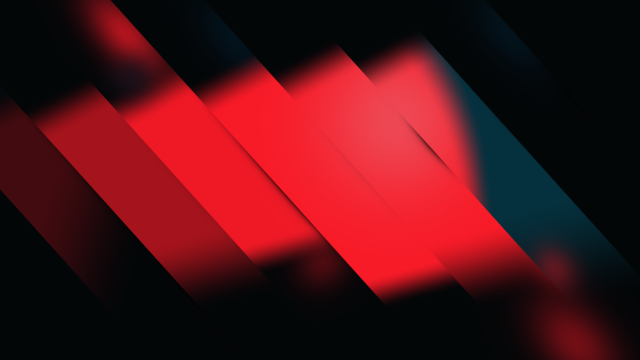
Write a WebGL 1 fragment shader that draws this background.

```glsl
precision highp float;
// Slanted glowing red strips with a teal flank on a near-black ground.

uniform vec2 u_resolution;

#define STRIPS_PER_HEIGHT 5.174
#define FIRST_EDGE 1.82
#define ALONG vec2(0.669, 0.743)
#define NIGHT vec3(0.012, 0.022, 0.028)
#define RED vec3(0.97, 0.10, 0.15)
#define PINK vec3(0.93, 0.30, 0.35)
#define TEAL vec3(0.02, 0.19, 0.24)
#define NAVY vec3(0.0, 0.05, 0.08)
#define SLATE vec3(0.10, 0.07, 0.11)

float glow(vec2 q, vec2 center, vec2 radius) {
    vec2 d = (q - center) / radius;
    return exp(-dot(d, d));
}

// Colour of strip k; q.x runs across the strips, q.y runs down along them.
vec3 stripColor(float k, vec2 q) {
    float u = clamp(q.x - k, 0.0, 1.0);
    float odd = mod(k, 2.0);

    // Soft ends, stepping down from strip to strip.
    float start = 1.15 + 0.66 * k + 0.25 * (u - 0.5);
    float skew = mix(-0.6, 0.5, min(k, 1.0));
    float end = min(3.35 + 1.05 * k + 0.5 * odd, 8.2) + skew * (u - 0.5);
    float softEnd = 0.1 + 0.35 * abs(k - 2.5);
    float body = smoothstep(start - 0.3, start + 0.3, q.y)
               * (1.0 - smoothstep(end - softEnd, end + softEnd, q.y));
    body *= smoothstep(-1.2, 2.4, k) * (1.0 - step(5.5, k));

    // Red surface with a pale centre; the last lit strip turns teal.
    vec3 surface = mix(RED, PINK, 0.9 * glow(q, vec2(4.9, 5.1), vec2(1.1)));
    if (k > 4.5) {
        float fall = q.y - 4.4;
        float border = 0.85 - 0.16 * fall * fall;
        surface = mix(surface, TEAL, smoothstep(border - 0.3, border + 0.3, u));
    }
    vec3 color = mix(NIGHT, surface, body);

    // Hazy top and dim tail of the third strip.
    if (abs(k - 2.0) < 0.5) {
        float haze = 0.72 * glow(q, vec2(2.83, 1.6), vec2(0.35, 0.75))
                   + 0.30 * glow(q, vec2(2.75, 5.9), vec2(0.40, 0.35));
        color = mix(color, RED, haze * (1.0 - body));
        color = mix(color, SLATE, 0.75 * glow(q, vec2(2.5, 2.1), vec2(0.33, 0.32)));
    }

    // Faint blue haze against every third right edge.
    if (mod(k, 3.0) < 0.5) {
        color += NAVY * (1.0 - body)
               * glow(q, vec2(k + 0.95, 0.15 + 0.85 * k), vec2(0.35, 0.7));
    }

    // Narrow shadow under the next strip.
    float reach = (q.y - 4.1 - 0.4 * k) / max(2.0 - 0.4 * k, 0.4);
    float shadow = mix(0.8, 0.1, odd) * exp(-reach * reach);
    return color * (1.0 - shadow * exp(-(1.0 - u) / 0.035));
}

void main() {
    vec2 p = gl_FragCoord.xy / u_resolution.y;
    p.y = 1.0 - p.y;
    p *= STRIPS_PER_HEIGHT;
    vec2 across = vec2(ALONG.y, -ALONG.x);
    vec2 q = vec2(dot(p, across) + FIRST_EDGE, dot(p, ALONG));
    float blur = max(0.8 * STRIPS_PER_HEIGHT / u_resolution.y, 0.012);

    // Each strip covers everything to its right.
    vec3 color = NIGHT;
    for (int i = 0; i < 8; i++) {
        float k = float(i);
        vec3 layer = i < 7 ? stripColor(k, q) : NIGHT;
        color = mix(color, layer, smoothstep(-blur, blur, q.x - k));
    }

    // Loose embers below the right-hand strips.
    float ember = 0.45 * glow(q, vec2(4.67, 9.2), vec2(0.45, 0.75))
                + 0.35 * glow(q, vec2(5.17, 8.2), vec2(0.28, 0.35));
    color = mix(color, RED, ember);

    gl_FragColor = vec4(color, 1.0);
}
```
